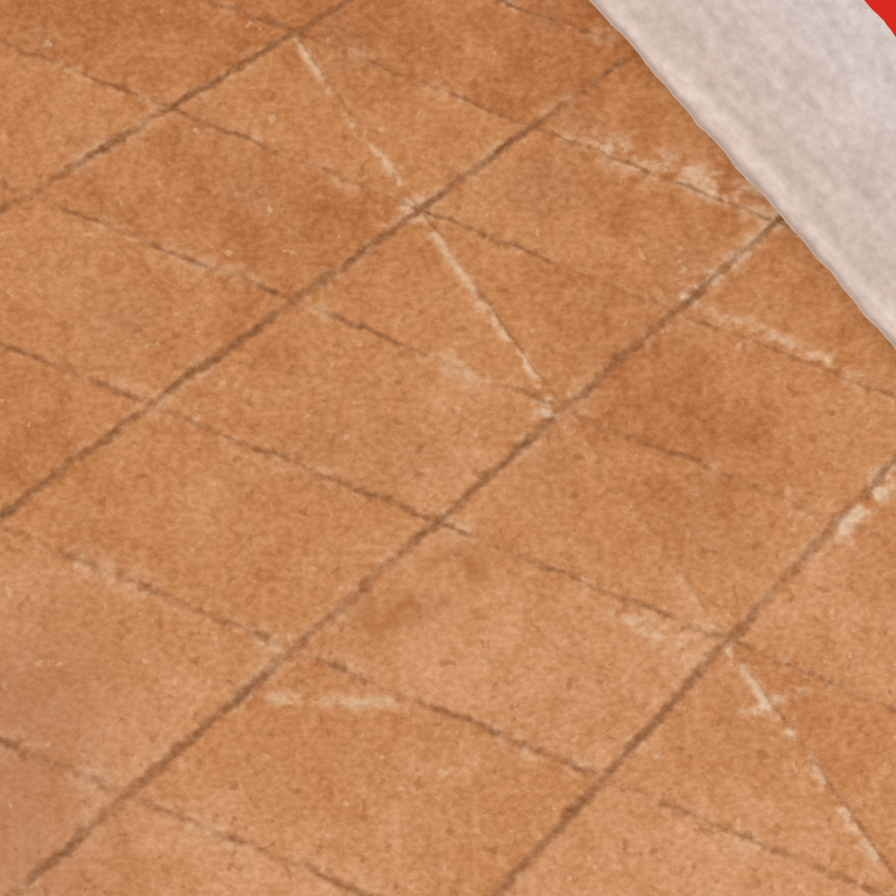
Write a WebGL 1 fragment shader that draws this texture.

```glsl
precision highp float;
// Worn terracotta floor tiles in perspective, with a pale plaster skirting across the top right corner.

uniform vec2 u_resolution;

const vec3 CLAY_LIGHT = vec3(0.83, 0.60, 0.43);
const vec3 CLAY_MID   = vec3(0.78, 0.53, 0.34);
const vec3 CLAY_DARK  = vec3(0.70, 0.43, 0.25);
const vec3 CLAY_DUSTY = vec3(0.71, 0.49, 0.34);
const vec3 GROUT      = vec3(0.56, 0.37, 0.24);
const vec3 CHALK      = vec3(0.88, 0.75, 0.63);
const vec3 PLASTER    = vec3(0.82, 0.735, 0.69);
const vec3 RED_PAINT  = vec3(0.86, 0.16, 0.12);

float hash(vec2 p) {
  vec3 q = fract(vec3(p.xyx) * 0.1031);
  q += dot(q, q.yzx + 33.33);
  return fract((q.x + q.y) * q.z);
}

vec2 gradient(vec2 cell) {
  float a = 6.2832 * hash(cell + 57.0);
  return vec2(cos(a), sin(a));
}

float gradientNoise(vec2 p) {
  vec2 i = floor(p), f = fract(p);
  vec2 u = f * f * f * (f * (f * 6.0 - 15.0) + 10.0);
  vec2 e = vec2(1.0, 0.0);
  float low = mix(dot(gradient(i), f), dot(gradient(i + e), f - e), u.x);
  float high = mix(dot(gradient(i + e.yx), f - e.yx), dot(gradient(i + 1.0), f - 1.0), u.x);
  return mix(low, high, u.y);
}

float fbm(vec2 p) {
  float sum = 0.0, amp = 0.6;
  for (int k = 0; k < 4; k++) {
    sum += amp * gradientNoise(p);
    p = mat2(1.6, 1.2, -1.2, 1.6) * p + 7.3;
    amp *= 0.5;
  }
  return sum;
}

// Canvas position to tile units: inverse of a perspective plane
vec2 floorPlane(vec2 p, vec2 origin, vec2 axisU, vec2 axisV, vec2 tilt) {
  vec2 a = axisU - tilt.x * p, b = axisV - tilt.y * p, d = p - origin;
  return vec2(d.x * b.y - d.y * b.x, a.x * d.y - a.y * d.x) / (a.x * b.y - a.y * b.x);
}

float line(float dist, float halfWidth, float soft) {
  return 1.0 - smoothstep(halfWidth - soft, halfWidth + soft, dist);
}

// Soft brush stroke between two points
float stroke(vec2 p, vec2 a, vec2 b, float width) {
  vec2 d = b - a;
  float t = clamp(dot(p - a, d) / dot(d, d), 0.0, 1.0);
  float r = length(p - a - d * t) / width;
  return exp(-r * r);
}

vec3 tiledFloor(vec2 p, float px) {
  vec2 warp = 0.008 * vec2(fbm(p * 20.0), fbm(p * 20.0 + 40.0));
  vec2 g = floorPlane(p + warp, vec2(0.488, 0.418), vec2(0.182, 0.160),
                      vec2(0.317, -0.136), vec2(0.0646, -0.0101));
  vec2 tile = floor(g);
  float diagonal = g.x + g.y - 1.0;
  float cloud = fbm(p * 5.0), mottle = fbm(p * 24.0 + 11.0);
  float grain = fbm(p * vec2(110.0, 140.0)), ragged = fbm(p * 62.0 + 25.0);

  // Fired clay: tone per tile, clouds, mottling and grain
  float halfTile = abs(diagonal) < 1.0 ? step(0.0, diagonal) : 0.0;
  float tone = hash(tile + 20.0 + 5.0 * halfTile) - 0.5;
  float shade = 0.68 - 0.42 * p.y + 0.22 * tone + 0.38 * cloud + 0.34 * mottle;
  vec3 col = mix(CLAY_DARK, CLAY_MID, smoothstep(0.05, 0.5, shade));
  col = mix(col, CLAY_LIGHT, smoothstep(0.45, 0.85, shade));
  col = mix(col, CLAY_DUSTY, 0.55 * smoothstep(0.0, 0.35, fbm(p * 7.0 + 50.0)) * p.y);
  col += 0.12 * grain + 0.05 * ragged;
  float dusk = stroke(p, vec2(0.0, 0.05), vec2(0.0, 0.2), 0.13);
  col = mix(col, vec3(0.65, 0.42, 0.30), 0.4 * dusk);
  float damp = stroke(p, vec2(0.41, 0.30), vec2(0.52, 0.37), 0.03);
  col = mix(col, vec3(0.65, 0.39, 0.21), 0.65 * damp * smoothstep(-0.2, 0.25, mottle));
  float spots = fbm(p * 48.0 + 90.0);
  col = mix(col, CLAY_DARK * 0.88, 0.45 * smoothstep(0.2, 0.4, spots));
  col = mix(col, CHALK, 0.45 * smoothstep(0.27, 0.45, -spots));

  // Joints, measured in canvas units and frayed at the edges
  vec2 joint = abs(fract(g + 0.5) - 0.5) * vec2(0.18, 0.312) + 0.005 * ragged;
  float crack = abs(diagonal) * 0.198 + 0.004 * ragged;
  float crackFade = step(-2.0, g.y) * mix(1.0, 0.3, step(0.0, g.y) * step(g.y, 1.0));
  float wear = smoothstep(-0.25, 0.25, fbm(p * 13.0 + 31.0));

  // Chalky rims and scuffs
  float rim = exp(-pow(min(joint.x, joint.y) / 0.014, 2.0));
  float chalk = 0.6 * rim * smoothstep(-0.05, 0.35, fbm(p * 15.0 + 70.0) + 0.5 * ragged);
  float flake = exp(-pow((diagonal + 0.03) * 0.198 / 0.007, 2.0));
  chalk += crackFade * flake * smoothstep(-0.15, 0.2, fbm(p * 20.0 + 3.0) + 0.6 * ragged);
  float scuff = stroke(p, vec2(0.664, 0.837), vec2(0.853, 0.779), 0.02);
  scuff += 1.4 * stroke(p, vec2(0.944, 0.414), vec2(1.0, 0.473), 0.015);
  scuff += stroke(p, vec2(0.833, 0.206), vec2(0.898, 0.238), 0.01);
  scuff += 0.8 * stroke(p, vec2(0.306, 0.221), vec2(0.45, 0.215), 0.01);
  scuff += 0.9 * stroke(p, vec2(0.69, 0.31), vec2(0.768, 0.277), 0.015);
  scuff += 0.9 * stroke(p, vec2(0.768, 0.668), vec2(0.96, 0.58), 0.009);
  scuff += stroke(p, vec2(0.768, 0.668), vec2(0.87, 0.755), 0.009);
  scuff += 1.5 * stroke(p, vec2(0.605, 0.545), vec2(0.615, 0.54), 0.01);
  scuff += stroke(p, vec2(0.435, 0.755), vec2(0.46, 0.765), 0.012);
  chalk += scuff * smoothstep(-0.25, 0.3, fbm(p * vec2(24.0, 44.0)) + 0.5 * ragged);
  col = mix(col, CHALK + 0.12 * grain, clamp(0.75 * chalk, 0.0, 0.9));

  // Broad joints one way, thin ones the other, and a broken diagonal
  float grout = line(joint.y, 0.005, 0.0035 + px) * mix(0.45, 0.85, wear);
  grout = max(grout, line(joint.x, 0.003, 0.003 + px) * mix(0.15, 0.75, wear));
  grout = max(grout, line(crack, 0.0022, 0.002 + px) * 0.5 * crackFade * wear);
  return mix(col, GROUT + 0.16 * grain, clamp(grout * (1.0 + 0.5 * mottle), 0.0, 1.0));
}

vec3 skirting(vec2 p, float depth, float px) {
  float along = dot(p, vec2(0.659, -0.752));
  float streak = fbm(vec2(along * 14.0, depth * 60.0));
  vec3 col = mix(PLASTER, vec3(0.85, 0.81, 0.81), smoothstep(0.05, 0.2, depth) * 0.5);
  col += 0.09 * streak + 0.09 * fbm(p * 80.0);
  col = mix(col, vec3(0.65, 0.54, 0.47), 0.6 * line(abs(depth - 0.003), 0.003, 0.003 + px));
  col += 0.05 * line(abs(depth - 0.018), 0.007, 0.006);
  return mix(col, RED_PAINT, smoothstep(-px, px, depth - 0.229 - 0.004 * streak));
}

void main() {
  vec2 p = gl_FragCoord.xy / u_resolution;
  float px = 0.8 / u_resolution.y;
  float depth = dot(p - vec2(0.658, 1.0), vec2(0.752, 0.659)) + 0.007 * fbm(p * 18.0);
  vec3 col = tiledFloor(p, px);
  col *= 1.0 - 0.12 * exp(-abs(depth) / 0.012);
  col = mix(col, skirting(p, depth, px), smoothstep(-px, px, depth));
  gl_FragColor = vec4(clamp(col, 0.0, 1.0), 1.0);
}
```
